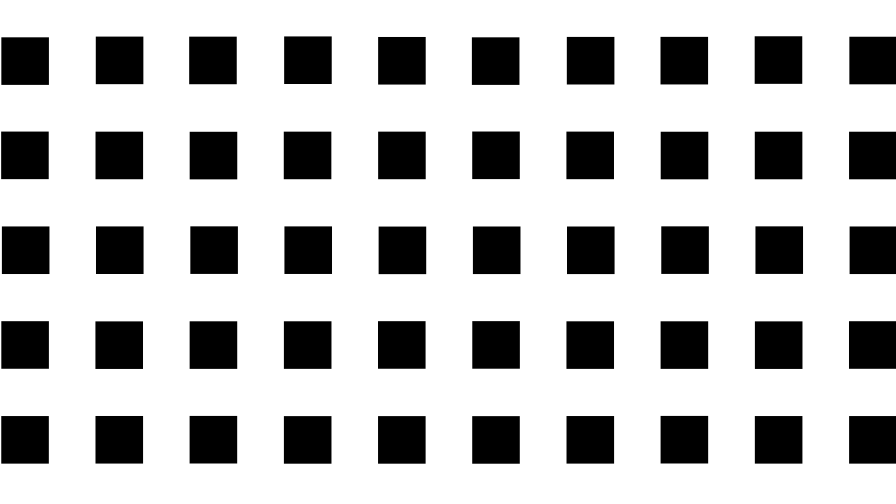
Give the GLSL for this pattern, as a Shadertoy shader.

```glsl
// Ten columns by five rows of black squares on white, the last column cut by
// the right edge. Each square is a box distance in its own cell, nudged very
// slightly by layered sines so that the rows look hand placed.

// Small offset of one square from its place in the grid
vec2 placementDrift(vec2 cell) {
    vec2 wobble = sin(cell.x * vec2(2.3, 1.1) + cell.y * vec2(1.7, 2.9))
                + 0.5 * sin(cell.x * vec2(4.1, 3.7) - cell.y * vec2(2.2, 5.3));
    float topRow = step(3.5, cell.y);
    float middleRow = max(0.0, 1.0 - abs(cell.y - 2.0));
    return wobble * mix(0.0002, 0.0008, topRow) + vec2(0.0012 * middleRow, 0.0);
}

// Share of the pixel that a square covers, smoothed on each axis
float squareCoverage(vec2 p, float halfSide, float pixel) {
    vec2 inside = clamp(0.5 + (halfSide - abs(p)) / pixel, 0.0, 1.0);
    return inside.x * inside.y;
}

void mainImage(out vec4 fragColor, in vec2 fragCoord) {
    // Canvas height is one unit
    float pixel = 1.0 / iResolution.y;
    vec2 uv = fragCoord * pixel;

    // Nearest square of the grid
    vec2 firstCenter = vec2(0.0497, 0.1273);
    vec2 pitch = vec2(0.1869, 0.1881);
    vec2 cell = clamp(round((uv - firstCenter) / pitch), vec2(0.0), vec2(9.0, 4.0));
    vec2 center = firstCenter + cell * pitch + placementDrift(cell);

    // Black ink on white ground
    float ink = squareCoverage(uv - center, 0.0472, pixel);
    fragColor = vec4(vec3(1.0 - ink), 1.0);
}
```
